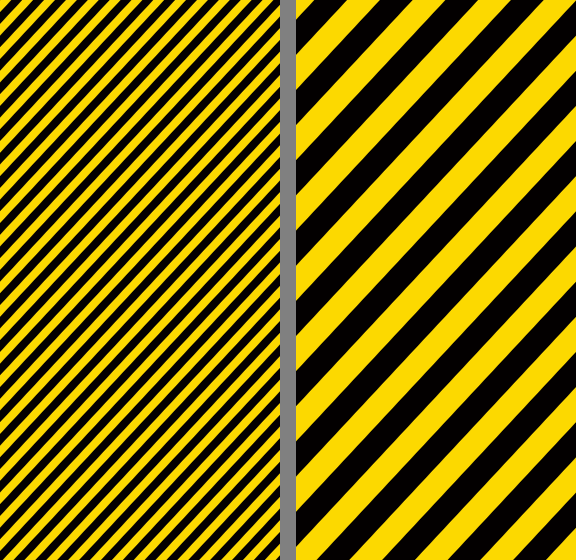
Left, the full canvas; right, a detail of the centre.
This pattern is drawn by a Shadertoy shader. Its source:

```glsl
// Diagonal yellow and black hazard stripes of equal width, rising to the right.

// Signed distance, in stripe periods, to the yellow band's edge (positive inside)
float bandDistance(float phase) {
    return 0.25 - abs(fract(phase - 0.27 + 0.5) - 0.5);
}

void mainImage(out vec4 fragColor, in vec2 fragCoord) {
    // Stripe periods across and down the canvas
    vec2 repeats = vec2(12.82, 23.9);
    vec2 uv = fragCoord / iResolution.xy;
    float phase = dot(repeats, vec2(uv.x, 1.0 - uv.y));

    // Edge smoothing over one pixel, measured across the stripe
    float pixelWidth = length(repeats / iResolution.xy);
    float coverage = clamp(bandDistance(phase) / pixelWidth + 0.5, 0.0, 1.0);

    vec3 black = vec3(0.01, 0.0, 0.0);
    vec3 yellow = vec3(0.99, 0.85, 0.0);
    fragColor = vec4(mix(black, yellow, coverage), 1.0);
}
```
